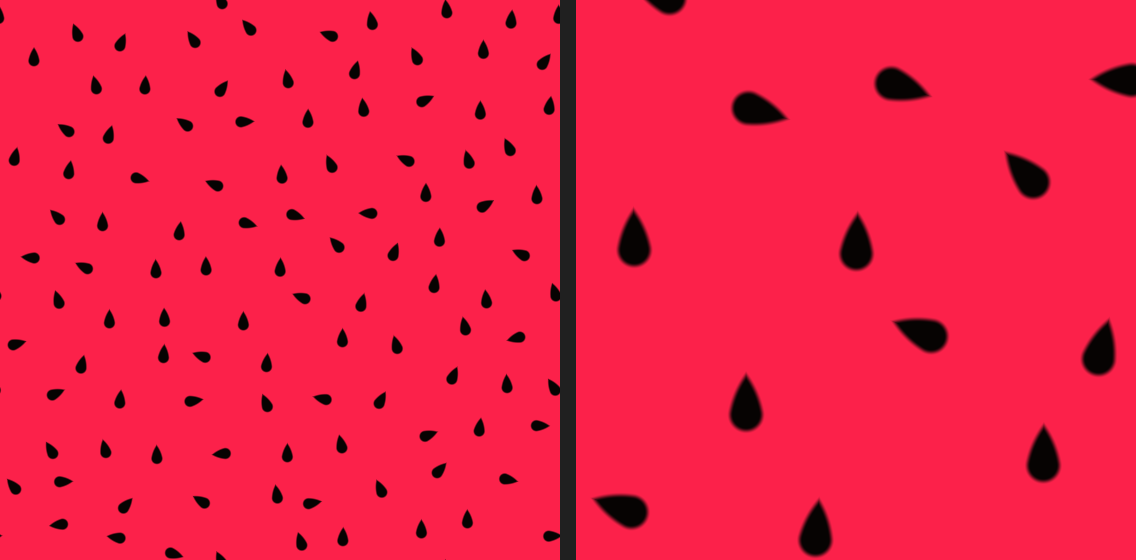
Left: the whole. Right: its middle third, enlarged.
This pattern is drawn by a WebGL 1 fragment shader. Its source:

```glsl
precision highp float;

uniform vec2 u_resolution;

#define FLESH vec3(0.99, 0.13, 0.29)
#define SEED vec3(0.025, 0.01, 0.008)
#define GRID vec2(9.0, 12.0)   // seeds per row, rows (even, so the stagger wraps)
#define JITTER 0.46            // random shift, as a share of a cell
#define SWAY 0.026             // slow bending of the rows
#define TILT 1.9               // largest lean of a seed, in radians
#define BELLY 0.0096           // radius of the round end
#define TIP 0.0236             // from the belly centre to the tip
#define FLANK 0.055            // radius of the arcs that form the sides
#define SOFT 0.0019            // half width of the edge

const float TAU = 6.2831853;

vec3 hash32(vec2 p) {
  vec3 q = fract(p.xyx * vec3(0.1031, 0.1030, 0.0973) + 0.137);
  q += dot(q, q.yxz + 33.33);
  return fract((q.xxy + q.yzz) * q.zyx);
}

// Signed distance to a drop: a circle continued by two tangent arcs up to a tip.
float dropDistance(vec2 p) {
  p.x = abs(p.x);
  float drop = (2.0 * FLANK * BELLY - BELLY * BELLY - TIP * TIP) / (2.0 * TIP);
  float reach = FLANK - BELLY;
  vec2 axis = vec2(sqrt(reach * reach - drop * drop), drop);
  bool besideFlank = axis.x * p.y > axis.y * p.x;
  return besideFlank ? length(p + axis) - FLANK : length(p) - BELLY;
}

// Centre of the seed in a cell; the sway has whole periods, so it wraps.
vec2 seedCentre(vec2 cell, vec2 rnd) {
  float stagger = 0.5 * mod(cell.y, 2.0);
  vec2 c = (cell + vec2(stagger, 0.0) + 0.5 + JITTER * (rnd - 0.5)) / GRID;
  return c + SWAY * sin(TAU * (c.yx + vec2(0.15, 0.4)));
}

// Distance to the closest seed among the neighbouring cells.
float seedField(vec2 uv) {
  float nearest = 1.0;
  for (int j = -1; j <= 1; j++) {
    float row = floor(uv.y * GRID.y) + float(j);
    float column = floor(uv.x * GRID.x - 0.5 * mod(row, 2.0));
    for (int i = -1; i <= 1; i++) {
      vec2 cell = vec2(column + float(i), row);
      vec3 rnd = hash32(mod(cell, GRID));
      // Squaring the lean keeps most seeds near upright.
      float lean = 2.0 * rnd.z - 1.0;
      float angle = TILT * lean * abs(lean);
      float c = cos(angle), s = sin(angle);
      vec2 p = mat2(c, -s, s, c) * (uv - seedCentre(cell, rnd.xy));
      // Move the origin from the middle of the seed to its belly.
      p.y += 0.5 * (TIP - BELLY);
      nearest = min(nearest, dropDistance(p));
    }
  }
  return nearest;
}

void main() {
  vec2 uv = gl_FragCoord.xy / u_resolution;
  float edge = max(SOFT, 0.75 / min(u_resolution.x, u_resolution.y));
  float flesh = smoothstep(-edge, edge, seedField(uv));
  gl_FragColor = vec4(mix(SEED, FLESH, flesh), 1.0);
}
```
